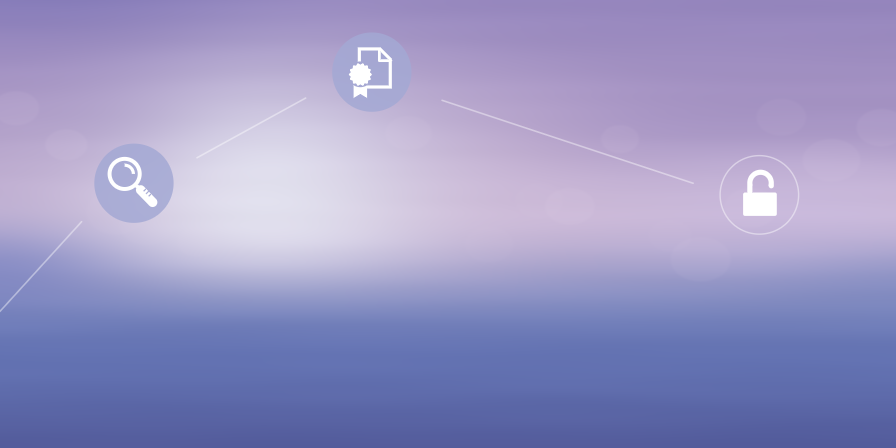
Give the GLSL for this background, as a Shadertoy shader.

```glsl
// Soft violet-to-blue sky with bokeh and three linked round icons: magnifier, certificate, padlock.

const vec3 WHITE = vec3(1.0);
const vec3 BADGE = vec3(0.64, 0.66, 0.83);
const float BADGE_RADIUS = 0.0885;

float hash(float n) { return fract(sin(n * 127.1) * 437.58); }

vec2 gradientAt(vec2 cell) {
    float angle = 6.2832 * hash(dot(cell, vec2(1.0, 57.3)));
    return vec2(cos(angle), sin(angle));
}

float gradientNoise(vec2 p) {
    vec2 i = floor(p), f = fract(p), u = f * f * (3.0 - 2.0 * f);
    vec2 e = vec2(0.0, 1.0);
    float low = mix(dot(gradientAt(i), f), dot(gradientAt(i + e.yx), f - e.yx), u.x);
    float high = mix(dot(gradientAt(i + e), f - e), dot(gradientAt(i + e.yy), f - e.yy), u.x);
    return mix(low, high, u.y);
}

// Distance functions
float box(vec2 p, vec2 halfSize) {
    vec2 d = abs(p) - halfSize;
    return length(max(d, 0.0)) + min(max(d.x, d.y), 0.0);
}

float segment(vec2 p, vec2 a, vec2 b) {
    vec2 ab = b - a;
    return length(p - a - ab * clamp(dot(p - a, ab) / dot(ab, ab), 0.0, 1.0));
}

float cover(float d, float pixel) { return clamp(0.5 - d / pixel, 0.0, 1.0); }

vec3 glow(vec3 base, vec3 tint, vec2 p, vec2 center, vec2 radius, float strength) {
    vec2 q = (p - center) / radius;
    return mix(base, tint, strength * exp(-dot(q, q)));
}

vec3 sky(vec2 p) {
    // Vertical bands, bottom to top
    vec3 c = mix(vec3(0.32, 0.35, 0.60), vec3(0.39, 0.45, 0.70), smoothstep(-0.05, 0.22, p.y));
    c = mix(c, vec3(0.47, 0.52, 0.74), smoothstep(0.20, 0.34, p.y));
    c = mix(c, vec3(0.79, 0.72, 0.84), smoothstep(0.27, 0.53, p.y));
    c = mix(c, vec3(0.64, 0.57, 0.76), smoothstep(0.52, 0.74, p.y));
    c = mix(c, vec3(0.58, 0.52, 0.74), smoothstep(0.75, 1.05, p.y));
    // Local tints and the bright haze
    c = glow(c, vec3(0.79, 0.71, 0.83), p, vec2(1.05, 0.62), vec2(0.35, 0.20), 0.6);
    c = glow(c, vec3(0.79, 0.73, 0.87), p, vec2(1.80, 0.53), vec2(0.35, 0.14), 0.7);
    c = glow(c, vec3(0.74, 0.67, 0.81), p, vec2(0.00, 0.64), vec2(0.30, 0.15), 0.6);
    c = glow(c, vec3(0.45, 0.49, 0.75), p, vec2(0.00, 0.40), vec2(0.30, 0.10), 0.6);
    c = glow(c, vec3(0.45, 0.51, 0.74), p, vec2(2.00, 0.36), vec2(0.40, 0.09), 0.4);
    float haze = 0.95 * smoothstep(0.25, 0.50, p.y);
    c = glow(c, vec3(0.89, 0.89, 0.94), p, vec2(0.60, 0.56), vec2(0.36, 0.29), haze);
    c = glow(c, vec3(0.50, 0.47, 0.72), p, vec2(0.10, 1.05), vec2(0.50, 0.12), 0.8);
    return c + 0.012 * gradientNoise(p * vec2(2.0, 28.0));
}

// Faint discs scattered through the pale band
float bokeh(vec2 p) {
    float light = 0.0;
    for (float i = 0.0; i < 20.0; i++) {
        vec2 center = vec2(2.0 * fract(i * 0.618 + 0.13), 0.42 + 0.36 * hash(i + 3.7));
        float radius = mix(0.035, 0.06, hash(i + 41.3));
        float d = length((p - center) * vec2(0.85, 1.15)) - radius;
        light += mix(0.03, 0.09, hash(i + 9.1)) * smoothstep(0.004, -0.004, d);
    }
    return light;
}

// Icons, in units of the badge radius
float magnifier(vec2 p) {
    vec2 lens = p - vec2(-0.235, 0.235);
    float ring = abs(length(lens) - 0.38) - 0.05;
    float shine = max(abs(length(lens) - 0.22) - 0.04, -min(lens.x, lens.y));
    float neck = segment(p, vec2(0.04, -0.04), vec2(0.14, -0.14)) - 0.05;
    float grip = segment(p, vec2(0.17, -0.17), vec2(0.47, -0.48)) - 0.12;
    vec2 along = vec2(p.x - p.y, p.x + p.y) * 0.7071;
    float tick = box(vec2(mod(along.x, 0.09) - 0.045, along.y - 0.09), vec2(0.015, 0.06));
    tick = max(tick, abs(along.x - 0.40) - 0.135);
    return min(min(ring, shine), min(neck, max(grip, -tick)));
}

float certificate(vec2 p) {
    float page = max(box(p - vec2(0.075, 0.105), vec2(0.425, 0.515)), (p.x + p.y - 0.84) * 0.7071);
    float fold = min(segment(p, vec2(0.19, 0.58), vec2(0.19, 0.29)),
                     segment(p, vec2(0.19, 0.29), vec2(0.48, 0.29))) - 0.035;
    vec2 s = p - vec2(-0.29, -0.06);
    float seal = length(s) - 0.27 - 0.018 * cos(14.0 * atan(s.y, s.x));
    float ribbon = max(box(s - vec2(0.0, -0.40), vec2(0.17, 0.20)), -0.49 - s.y - 0.6 * abs(s.x) + 0.0);
    ribbon = max(ribbon, 0.32 - length(s));
    float sheet = max(min(abs(page + 0.035) - 0.04, fold), 0.33 - length(s));
    return min(min(sheet, seal), max(ribbon, -0.62 - s.y));
}

float padlock(vec2 p) {
    float body = box(p - vec2(0.015, -0.235), vec2(0.375, 0.245)) - 0.05;
    vec2 q = p - vec2(0.03, 0.30);
    float shackle = max(abs(length(q) - 0.27), -q.y);
    shackle = min(shackle, segment(q, vec2(-0.27, 0.0), vec2(-0.27, -0.25)));
    shackle = min(shackle, segment(q, vec2(0.27, 0.0), vec2(0.27, -0.07)));
    return min(body, shackle - 0.065);
}

void mainImage(out vec4 fragColor, in vec2 fragCoord) {
    float pixel = 1.0 / iResolution.y, iconPixel = pixel / BADGE_RADIUS;
    vec2 p = fragCoord * pixel;
    vec3 color = mix(sky(p), vec3(0.90, 0.84, 0.92), bokeh(p));

    // Connecting lines
    float link = min(segment(p, vec2(0.0, 0.305), vec2(0.182, 0.505)),
                     segment(p, vec2(0.44, 0.648), vec2(0.682, 0.781)));
    link = min(link, segment(p, vec2(0.987, 0.776), vec2(1.547, 0.591)));
    color = mix(color, WHITE, 0.42 * cover(link - 0.0018, pixel));

    // Badges
    vec2 search = (p - vec2(0.299, 0.591)) / BADGE_RADIUS;
    vec2 award = (p - vec2(0.830, 0.839)) / BADGE_RADIUS;
    vec2 lock = (p - vec2(1.695, 0.565)) / BADGE_RADIUS;
    color = mix(color, BADGE, 0.85 * cover(min(length(search), length(award)) - 1.0, iconPixel));
    color = mix(color, WHITE, 0.45 * cover(abs(length(lock) - 0.99) - 0.018, iconPixel));
    float icon = min(min(magnifier(search), certificate(award)), padlock(lock));
    fragColor = vec4(mix(color, WHITE, cover(icon, iconPixel)), 1.0);
}
```
